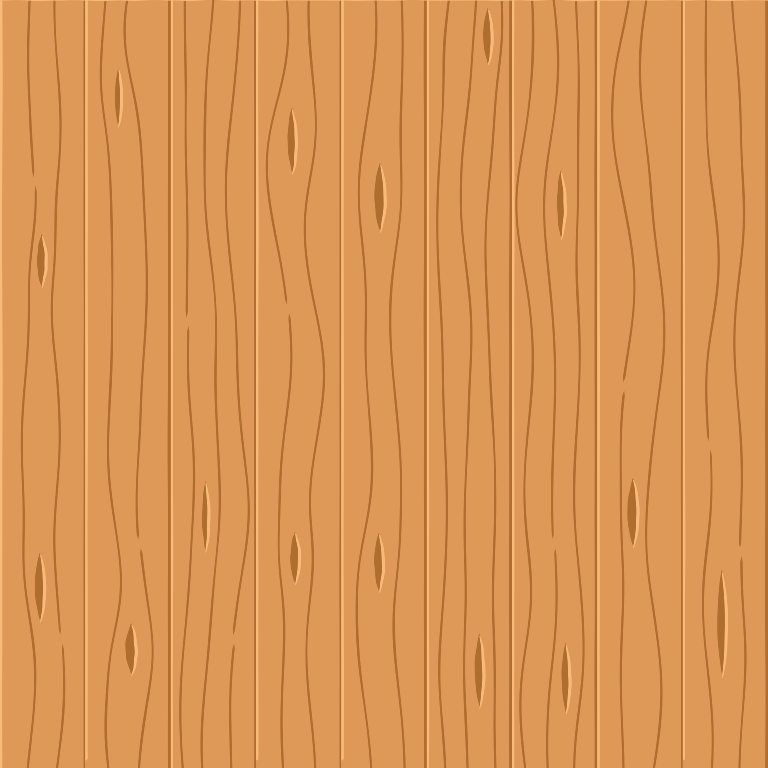
Write a three.js fragment shader that draws this texture.

```glsl
// Flat wooden planks: upright boards with bevelled seams, wavering grain lines
// and pointed knots. Each board hashes its own grain from 1D gradient noise;
// knots sit between two grain lines and push them apart.

#define PLANKS 9.0
#define GRAIN_WIDTH 0.0029
#define SEAM_DARK 0.0036
#define SEAM_LIGHT 0.0031
#define WAVE_FREQ 2.9
#define SWAY 0.32
#define WOBBLE 0.68
#define KNOT_WIDTH 0.0068
#define KNOT_PUSH 0.05
#define GAP_CHANCE 0.4
#define EDGE_SOFTNESS 0.75

varying vec2 vUv;

const vec3 WOOD = vec3(0.87, 0.60, 0.35);
const vec3 GROOVE = vec3(0.69, 0.43, 0.18);
const vec3 HIGHLIGHT = vec3(0.97, 0.73, 0.47);

float hash(float a, float b) {
  return fract(sin(a * 127.1 + b * 311.7 + 7.3) * 4375.85);
}

// 1D gradient noise, about -0.5 to 0.5
float noise(float t, float seed) {
  float i = floor(t);
  float f = t - i;
  float g0 = hash(i, seed) * 2.0 - 1.0;
  float g1 = hash(i + 1.0, seed) * 2.0 - 1.0;
  return mix(g0 * f, g1 * (f - 1.0), f * f * f * (f * (f * 6.0 - 15.0) + 10.0));
}

// Smooth coverage of the interval lo..hi
float band(float x, float lo, float hi, float px) {
  float a = clamp((x - lo) / px + 0.5, 0.0, 1.0);
  float b = clamp((x - hi) / px + 0.5, 0.0, 1.0);
  return max(a - b, 0.0);
}

// Position of grain line k of n across a board, as a fraction of its width
float grainX(float board, float n, float k, float y) {
  float base = 0.48 + (0.4 + 0.15 * n) * ((k + 0.5) / n - 0.5);
  float sway = SWAY * noise(y * WAVE_FREQ + 3.7 * board, board + 20.0);
  float own = WOBBLE / n * noise(y * WAVE_FREQ * 1.2 + 0.37 * k, board * 5.0 + k + 60.0);
  return base + sway + own;
}

// Some seams are shallower: 1 for those, 0 for the deep ones
float shallowSeam(float s) {
  return max(step(abs(mod(s, 7.0) - 1.0), 0.1), step(abs(s - 3.5), 0.6));
}

void main() {
  float px = max(fwidth(vUv.x), 0.00001) * EDGE_SOFTNESS;
  float y = vUv.y;
  float board = min(floor(vUv.x * PLANKS), PLANKS - 1.0);
  float x = vUv.x - board / PLANKS;
  float u = x * PLANKS;

  // Two or three grain lines per board, one or two knots
  float lines = 2.0 + max(step(abs(board - 2.0), 0.1), step(abs(board - 5.5), 0.6));
  bool singleKnot = abs(mod(board, 5.0) - 2.0) < 0.5 || board > 7.5;

  // Knots: xy = centre, z = half length, w = first grain line on its right
  vec4 knots[2];
  for (int j = 0; j < 2; j++) {
    float seed = board * 2.0 + float(j) + 100.0;
    float slot = 1.0 + floor(hash(seed, 1.0) * (lines - 1.0));
    float ky = 0.5 * float(j) + mix(0.09, 0.47, hash(seed, 2.0));
    float len = mix(0.027, 0.048, hash(seed, 3.0));
    if (singleKnot) len *= 1.5;
    float ku = 0.5 * (grainX(board, lines, slot - 1.0, ky) + grainX(board, lines, slot, ky));
    if (singleKnot && j == 1) ky = -9.0;
    knots[j] = vec4(ku, ky, len, slot);
  }

  // Grain: parted by the knots, tapering where a line breaks
  float groove = 0.0;
  for (int i = 0; i < 3; i++) {
    float k = float(i);
    if (k >= lines) break;
    float seed = board * 4.0 + k + 200.0;
    float gx = grainX(board, lines, k, y);
    for (int j = 0; j < 2; j++) {
      float t = (y - knots[j].y) / (knots[j].z * 1.8);
      gx += (k < knots[j].w ? -KNOT_PUSH : KNOT_PUSH) * exp(-t * t);
    }
    float width = GRAIN_WIDTH * (1.0 + 0.5 * noise(y * 9.0, seed));
    if (hash(seed, 4.0) < GAP_CHANCE) {
      float gap = mix(0.15, 0.85, hash(seed, 5.0));
      gx += 0.02 * step(y, gap);
      width *= smoothstep(0.004, 0.014, abs(y - gap));
    }
    float d = (u - gx) / PLANKS;
    groove = max(groove, band(d, -0.5 * width, 0.5 * width, px));
  }
  vec3 color = mix(WOOD, GROOVE, groove);

  // Knots: dark pointed lens with a lit right rim, set slightly lower
  for (int j = 0; j < 2; j++) {
    float seed = board * 2.0 + float(j) + 300.0;
    float t = (y - knots[j].y) / knots[j].z;
    float lens = max(1.0 - t * t, 0.0);
    float rim = max(1.0 - (t + 0.06) * (t + 0.06), 0.0);
    float w = KNOT_WIDTH * mix(0.6, 1.1, hash(seed, 6.0));
    float d = (u - knots[j].x) / PLANKS + 0.0014 * noise(t * 2.0, seed);
    color = mix(color, GROOVE, band(d, -w * lens, w * lens, px));
    float edge = w * rim * 0.6;
    color = mix(color, HIGHLIGHT, band(d, edge, edge + 0.0042 * sqrt(rim), px));
  }

  // Seams: shadow on the right of each board, lit bevel on its left and top
  float dark = SEAM_DARK * (1.0 - 0.35 * shallowSeam(board + 1.0)) * (1.0 + 0.3 * noise(y * 6.0, board));
  color = mix(color, GROOVE, band(x, 1.0 / PLANKS - dark, 1.0 / PLANKS, px));
  float foot = 0.012 * shallowSeam(board);
  float lit = SEAM_LIGHT * (1.0 + 0.3 * noise(y * 5.0, board + 40.0)) * smoothstep(foot - 0.003, foot, y);
  color = mix(color, HIGHLIGHT, band(x, 0.0, lit, px));
  float topLit = max(0.0008 + 0.003 * noise(u * 3.0, board + 80.0), 0.0);
  color = mix(color, HIGHLIGHT, band(1.0 - y, 0.0, topLit, px));

  gl_FragColor = vec4(color, 1.0);
}
```
